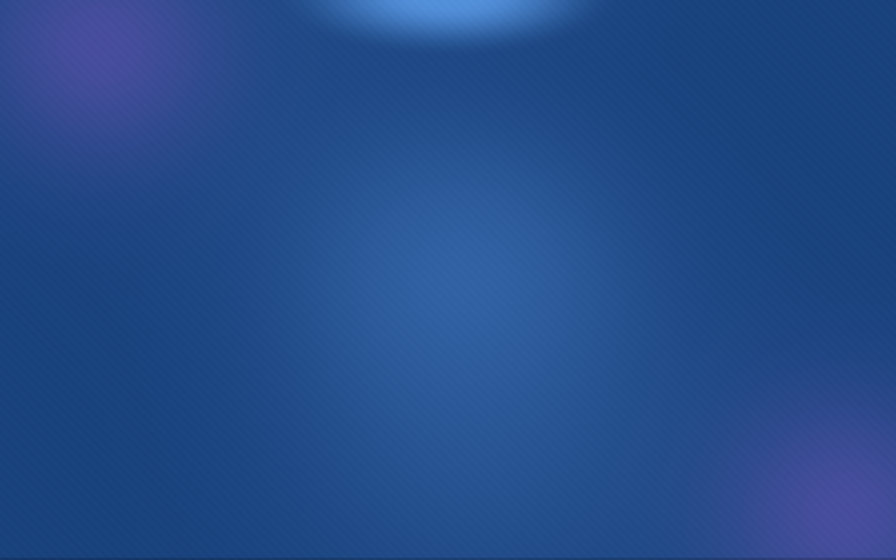
A Shadertoy shader for this background:

```glsl
const vec3 NAVY = vec3(0.098, 0.260, 0.490);
const vec3 STEEL = vec3(0.155, 0.328, 0.575);
const vec3 AZURE = vec3(0.200, 0.388, 0.648);
const vec3 VIOLET = vec3(0.288, 0.304, 0.620);
const vec3 SKY = vec3(0.325, 0.565, 0.855);

// Soft elliptical falloff, one at the centre
float glow(vec2 p, vec2 center, vec2 radius) {
    vec2 d = (p - center) / radius;
    return exp(-dot(d, d));
}

// Elliptical disc with a flat core and a feathered rim
float softDisc(vec2 p, vec2 center, vec2 radius, float core) {
    return 1.0 - smoothstep(core, 1.0, length((p - center) / radius));
}

// Broad band falling from upper left to lower right
float diagonalBand(vec2 p, vec2 center, float width) {
    float d = dot(p - center, normalize(vec2(0.85, 1.0))) / width;
    return exp(-d * d);
}

// Fine falling stripes, from -1 to 1
float stripes(vec2 p, float period) {
    return sin(6.28318 * (p.x + p.y) * 0.70711 / period);
}

void mainImage(out vec4 fragColor, in vec2 fragCoord) {
    vec2 p = fragCoord / iResolution.y;
    float aspect = iResolution.x / iResolution.y;
    vec2 middle = vec2(0.515 * aspect, 0.5);

    // Base with the diagonal band
    vec3 color = mix(NAVY, STEEL, 0.32 * diagonalBand(p, middle, 0.32));

    // Central light and its lower tail
    color = mix(color, STEEL, 0.80 * glow(p, vec2(0.53 * aspect, 0.18), vec2(0.33, 0.27)));
    color = mix(color, AZURE, 0.95 * glow(p, middle, vec2(0.28, 0.26)));

    // Violet corner lights
    color = mix(color, VIOLET, 0.95 * glow(p, vec2(0.112 * aspect, 0.92), vec2(0.210, 0.200)));
    color = mix(color, VIOLET, 0.95 * glow(p, vec2(0.945 * aspect, 0.08), vec2(0.215, 0.205)));

    // Bright ellipse at the top edge with a faint halo
    vec2 top = vec2(0.5 * aspect, 1.01);
    color = mix(color, AZURE, 0.30 * glow(p, top, vec2(0.27, 0.090)));
    color = mix(color, SKY, softDisc(p, top, vec2(0.315, 0.112), 0.15));

    // Stripe texture and thin dark lower edge
    color += 0.005 * stripes(p, 0.0118);
    color *= 1.0 - 0.18 * (1.0 - smoothstep(0.002, 0.006, p.y));

    fragColor = vec4(color, 1.0);
}
```
